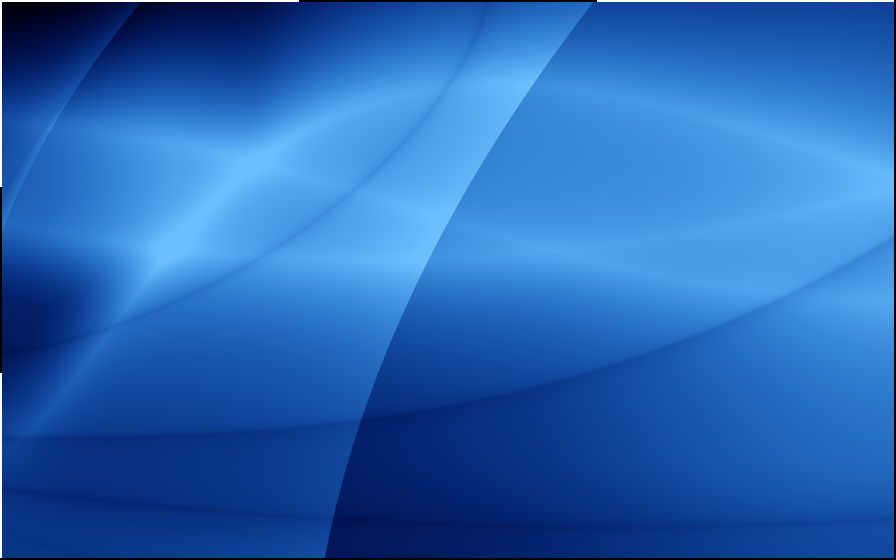
Reproduce this background procedurally as a Shadertoy shader.

```glsl
// Three overlapping blue glass panels with curved edges, crossed by soft ridges of light.
// One brightness field is built from crest curves, panel shading and dark creases,
// then turned into colour by a power curve for each channel, inside a hairline frame.

const vec3 TINT = vec3(0.42, 0.75, 1.0);      // brightest colour
const vec3 TINT_POWER = vec3(3.7, 2.0, 1.0);  // falloff of each channel
const float PLATEAU = 0.85;                   // brightness between the ridges
const float PLATEAU_LEFT = 0.68;
const float FLOOR_MID = 0.46;                 // brightness far below the ridges
const float FLOOR_NEAR = 0.39;
const float FLOOR_FAR = 0.69;
const float LOWER_FADE = 5.0;
const float FADE_SOFTNESS = 0.04;
const float EDGE_GLOW = 0.11;
const float CREASE_WIDTH = 0.005;
const vec2 FRAME = vec2(0.00195, 0.00313);    // hairline frame, share of the canvas

// Panel edges: x position at height y
float mainEdge(float y) { return 0.362 + y * (0.1187 + 0.1833 * y); }
float leftEdge(float y) {
    float t = y - 0.577;
    return t * (0.231 + 0.344 * t);
}

// Light ridges: height at x
float crestCurve(float x) {
    float rise = 0.86 - 0.66 * exp(-pow(x / 0.225, 1.6));
    return rise - 0.57 * pow(max(x - 0.54, 0.0), 1.5);
}
float fallingCurve(float x) { return 0.625 - 0.18 * tanh(2.8 * (x - 0.465)); }
float risingCurve(float x) { return 0.538 + 0.37 * (x - 0.42) * (x - 0.42); }

float softMax(float a, float b) {
    float d = a - b;
    return 0.5 * (a + b + sqrt(d * d + 0.001));
}

// Distance past a ridge, starting gently
float softPast(float d) {
    d = max(d, 0.0);
    return d * d / (d + FADE_SOFTNESS);
}

float glow(float d, float width) { return exp(-abs(d) / width); }

// Thin dark line with a soft shadow around it
float crease(float d) {
    return 0.5 * glow(d, CREASE_WIDTH) + 0.5 * glow(d, 5.0 * CREASE_WIDTH);
}

// Signed distance to the steep arc at upper left
float steepArc(vec2 p) {
    vec2 q = abs(p - vec2(-0.05, 1.05)) / vec2(0.6, 0.69);
    return 0.4 * (pow(q.x, 1.65) + pow(q.y, 1.65) - 1.0);
}

// Light shared by all panels; floorLevel is the value far below the ridges
float ridgeLight(vec2 p, float floorLevel) {
    float crest = crestCurve(p.x);
    float falling = fallingCurve(p.x);
    float rising = risingCurve(p.x);
    float upper = softMax(crest, falling);
    float lower = -softMax(-falling, -rising);

    float plateau = mix(PLATEAU_LEFT, PLATEAU, smoothstep(0.0, 0.2, p.x));
    plateau += 0.06 * smoothstep(0.7, 1.0, p.x);
    float light = mix(floorLevel, plateau, exp(-LOWER_FADE * softPast(lower - p.y)));
    light -= (2.9 - 1.7 * p.x) * softPast(p.y - upper);

    // Dark pocket between the left slope and the rising ridge
    light -= 0.2 * smoothstep(0.0, 0.2, p.y - crest)
                 * smoothstep(0.0, 0.15, rising - p.y);

    float spread = smoothstep(0.15, 0.5, p.x);
    light += mix(0.15, 0.05, spread) * glow(p.y - crest, mix(0.09, 0.05, spread));
    light += 0.05 * glow(p.y - falling, 0.05);
    light += 0.05 * glow(p.y - rising, 0.05);
    return light;
}

void mainImage(out vec4 fragColor, in vec2 fragCoord) {
    vec2 p = fragCoord / iResolution.xy;
    float edgeSoft = 0.8 / iResolution.x;
    float fromMain = p.x - mainEdge(p.y);
    float fromLeft = p.x - leftEdge(p.y);
    float rightMask = smoothstep(-edgeSoft, edgeSoft, fromMain);
    float leftMask = 1.0 - smoothstep(-edgeSoft, edgeSoft, fromLeft);

    // Middle panel: bright along the main edge, shaded by the left one
    float middle = ridgeLight(p, FLOOR_MID);
    middle += EDGE_GLOW * glow(min(fromMain, 0.0), 0.13);
    middle -= 0.16 * glow(max(fromLeft, 0.0), 0.06) * smoothstep(0.7, 1.0, p.y);
    middle -= 0.07 * crease(steepArc(p));

    // Right panel: dark near its edge, opening to a lighter far side
    float farLevel = mix(FLOOR_NEAR, FLOOR_FAR, smoothstep(0.38, 1.0, p.x));
    float right = ridgeLight(p, farLevel);
    right -= 0.04 * glow(max(fromMain, 0.0), 0.08);
    right -= 0.1 * p.x * (1.0 - smoothstep(0.0, 0.2, p.y));

    // Left panel: dim, with a lit rim and a fine inner crease
    float left = ridgeLight(p, FLOOR_MID) - 0.14;
    left += 0.23 * glow(min(fromLeft, 0.0), 0.04);
    float rimHeight = p.y - 0.667;
    left -= 0.06 * crease(p.x - 0.01 - rimHeight * (0.3 + 0.7 * rimHeight));

    float light = mix(middle, right, rightMask);
    light = mix(light, left, leftMask);

    // Long sweeping arcs across the lower half
    float sweep = p.y - 0.217 - 0.36 * pow(p.x, 2.7);
    float base = p.y - 0.058 - 0.15 * (p.x - 0.68) * (p.x - 0.68);
    float corner = p.y - 0.052 + 0.5 * p.x;
    light -= 0.07 * crease(sweep) + 0.06 * crease(base) + 0.03 * crease(corner);
    light -= 0.05 * smoothstep(0.01, -0.01, sweep) * glow(min(sweep, 0.0), 0.15);
    light += 0.05 * smoothstep(0.0, -0.08, base) * (1.0 - rightMask);
    vec3 color = TINT * pow(vec3(clamp(light, 0.0, 1.0)), TINT_POWER);

    // Frame: dark right and bottom; light top and left with a dark middle third
    vec2 thirds = step(1.0 / 6.0, abs(p - 0.5));
    color = mix(color, vec3(thirds.x), step(1.0 - FRAME.y, p.y));
    color = mix(color, vec3(thirds.y), step(p.x, FRAME.x));
    float darkSide = max(step(1.0 - FRAME.x, p.x), step(p.y, FRAME.y));
    fragColor = vec4(color * (1.0 - darkSide), 1.0);
}
```
